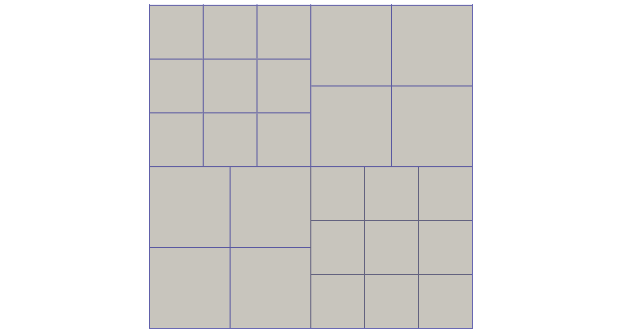
Write a WebGL 1 fragment shader that draws this pattern.

```glsl
precision highp float;

uniform vec2 u_resolution;

#define CENTER vec2(0.4857, 0.5037)
#define HALF_SIDE 0.4808
#define LINE_WIDTH 0.00165
#define COARSE_CELLS 2.0
#define FINE_CELLS 3.0
#define PAPER vec3(1.0)
#define TILE vec3(0.784, 0.772, 0.741)
#define INK vec3(0.0, 0.0, 0.54)
#define DARK_INK vec3(0.07, 0.07, 0.30)

// Share of a pixel covered by a line whose axis lies at distance d
float lineCoverage(float d, float pixel) {
    float overlap = 0.5 * (LINE_WIDTH + pixel) - d;
    return clamp(overlap, 0.0, min(LINE_WIDTH, pixel)) / pixel;
}

// Distance to the nearest vertical and horizontal grid line
vec2 gridDistance(vec2 p, float cells) {
    vec2 spacing = vec2(HALF_SIDE / cells);
    return abs(fract(p / spacing + 0.5) - 0.5) * spacing;
}

void main() {
    float pixel = 1.0 / u_resolution.y;
    vec2 p = (gl_FragCoord.xy - CENTER * u_resolution) * pixel;

    // Signed distance to the outer square
    vec2 edge = abs(p) - HALF_SIDE;
    float square = max(edge.x, edge.y);
    float fill = clamp(0.5 - square / pixel, 0.0, 1.0);
    float frame = clamp(0.5 + (0.5 * LINE_WIDTH - square) / pixel, 0.0, 1.0);

    // Opposite quadrants share the same subdivision
    float cells = p.x * p.y < 0.0 ? FINE_CELLS : COARSE_CELLS;
    vec2 d = gridDistance(p, cells);
    float lines = max(lineCoverage(d.x, pixel), lineCoverage(d.y, pixel));
    lines *= step(0.001, frame);

    // Inner lines of the lower right quadrant are darker
    bool lowerRight = p.x > -pixel && p.y < -pixel && square < -pixel;
    vec3 ink = lowerRight ? DARK_INK : INK;

    vec3 color = mix(PAPER, TILE, fill);
    gl_FragColor = vec4(mix(color, ink, lines), 1.0);
}
```
